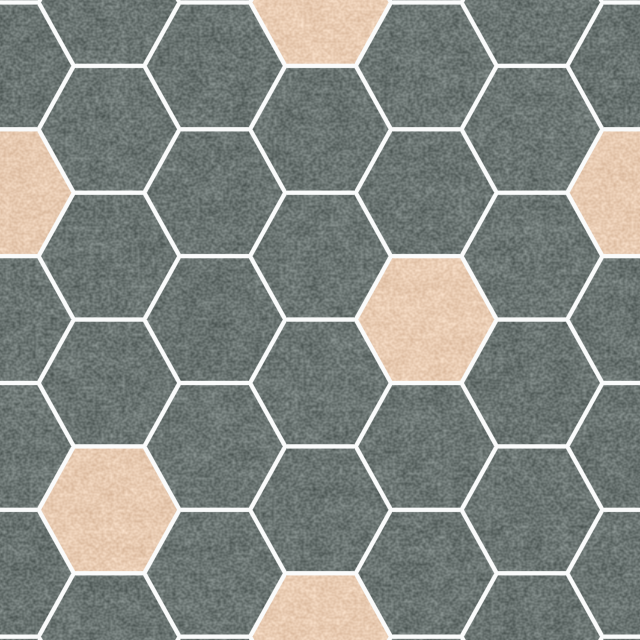
This pattern is drawn by a WebGL 2 fragment shader. Its source:

```glsl
#version 300 es
precision highp float;
// Flat-topped hexagon tiles with white joints, about six columns by five rows.
// The nearest hexagon is found among two offset lattices; a modular rule picks
// the peach tiles, and gradient noise gives the surface its stony grain.

uniform vec2 u_resolution;
out vec4 outColor;

vec2 hash2(vec2 p) {
    vec3 q = fract(p.xyx * vec3(0.1031, 0.1030, 0.0973));
    q += dot(q, q.yzx + 33.33);
    return fract((q.xx + q.yz) * q.zy);
}

float cornerSlope(vec2 cell, vec2 offset) {
    float angle = 6.2832 * hash2(cell).x;
    return dot(vec2(cos(angle), sin(angle)), offset);
}

float gradientNoise(vec2 p) {
    vec2 i = floor(p), f = fract(p);
    vec2 w = f * f * f * (f * (f * 6.0 - 15.0) + 10.0);
    vec2 e = vec2(1.0, 0.0);
    float low = mix(cornerSlope(i, f), cornerSlope(i + e, f - e), w.x);
    float high = mix(cornerSlope(i + e.yx, f - e.yx), cornerSlope(i + 1.0, f - 1.0), w.x);
    return mix(low, high, w.y);
}

// Signed distance to the border of a hexagon, positive inside
float hexInside(vec2 offset, vec2 spacing) {
    vec2 a = abs(offset);
    vec2 slantNormal = normalize(vec2(1.3 / spacing.x, 0.433 / spacing.y));
    return min(spacing.y - a.y, dot(0.5 * spacing - a, slantNormal));
}

// Peach tiles come in pairs of columns, with every third column left plain
bool isPeach(vec2 id) {
    float k = mod(id.x, 3.0);
    float target = 7.0 - 5.0 * k + 3.0 * mod(floor(id.x / 3.0), 2.0);
    return k < 1.5 && mod(id.y - target + 0.5, 10.0) < 1.0;
}

void main() {
    vec2 uv = gl_FragCoord.xy / u_resolution.y;
    float pixel = 1.0 / u_resolution.y;

    // Column step and half row step
    vec2 spacing = vec2(0.1652, 0.0991);
    vec2 p = uv - 0.0052;

    // Nearest tile among the even and the odd columns
    float inside = -1.0;
    vec2 tile = vec2(0.0);
    for (int s = 0; s < 2; s++) {
        vec2 shift = vec2(s, 1 - s);
        vec2 id = 2.0 * floor((p / spacing - shift) * 0.5 + 0.5) + shift;
        float d = hexInside(p - id * spacing, spacing);
        if (d > inside) {
            inside = d;
            tile = id;
        }
    }

    // Fine grain over softer mottling
    float grain = 0.6 * gradientNoise(uv * vec2(215.0, 240.0))
                + 0.4 * gradientNoise(uv * vec2(100.0, 120.0) + 17.3)
                + 0.25 * gradientNoise(uv * vec2(26.0, 34.0) + 41.7);
    float tone = 0.012 * (hash2(tile + 50.0).x - 0.5);

    vec3 color = vec3(0.415, 0.455, 0.446) + 0.22 * grain + tone;
    if (isPeach(tile)) {
        color = vec3(0.912, 0.796, 0.696) + grain * vec3(0.11, 0.14, 0.16) + tone;
    }

    // White joints between tiles
    float joint = 1.0 - smoothstep(-0.75 * pixel, 0.75 * pixel, inside - 0.0034);
    color = mix(color, vec3(0.98, 0.985, 0.985), joint);

    outColor = vec4(color, 1.0);
}
```
